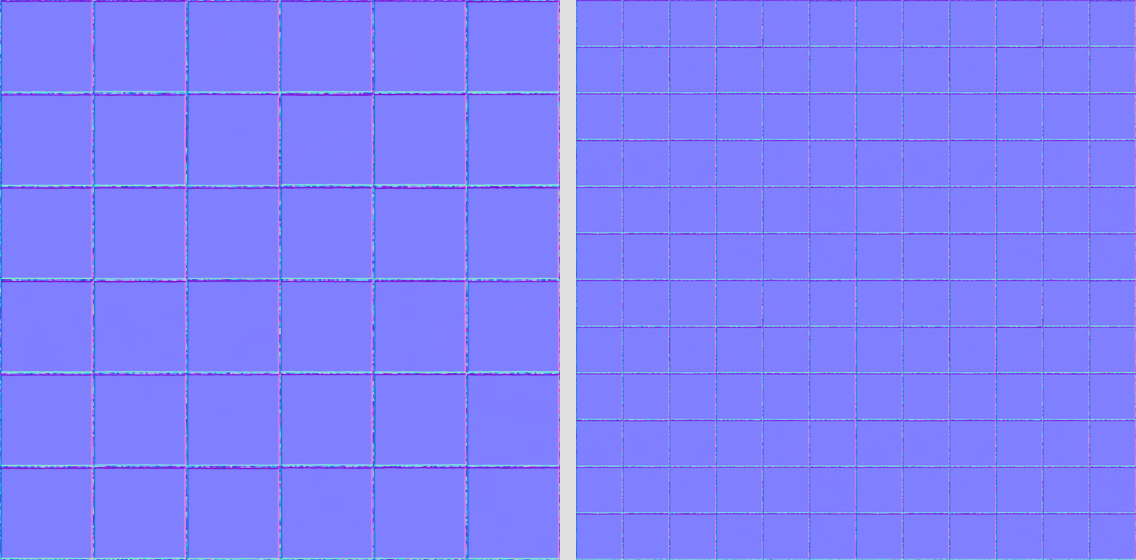
Left, the tile; right, the same tile 2 across and 2 down.
Write a WebGL 1 fragment shader that draws this texture map.

```glsl
precision highp float;
// Tangent-space normal map of a six by six grid of flat square tiles.
// Each tile side gets a steep lip and a soft shoulder with its own inset and wear;
// the thin joints between are rough grout. Slopes are summed, then normalised.

uniform vec2 u_resolution;

const float TILES = 6.0;
const float INSET = 0.009;          // joint centre to tile lip, in tile widths
const float LIP_WIDTH = 0.010;
const float SHOULDER_WIDTH = 0.007;
const float LIP_SLOPE = 1.65;
const float SHOULDER_SLOPE = 0.35;
const float GROUT_CELLS = 252.0;    // grout grains across the canvas

float hash(vec2 p) {
  vec3 q = fract(vec3(p.xyx) * 0.1031);
  q += dot(q, q.yzx + 33.33);
  return fract((q.x + q.y) * q.z);
}

// Value noise that wraps after a whole number of cells.
float wrapNoise(vec2 uv, float cells, float seed) {
  vec2 p = uv * cells;
  vec2 i = floor(p);
  vec2 f = p - i;
  f = f * f * (3.0 - 2.0 * f);
  vec2 a = mod(i, cells) + seed;
  vec2 b = mod(i + 1.0, cells) + seed;
  return mix(mix(hash(a), hash(vec2(b.x, a.y)), f.x),
             mix(hash(vec2(a.x, b.y)), hash(b), f.x), f.y);
}

vec2 signedNoise(vec2 uv, float cells, float seed) {
  return vec2(wrapNoise(uv, cells, seed), wrapNoise(uv, cells, seed + 57.0)) * 2.0 - 1.0;
}

float coverage(float d, float pixel) {
  return clamp(d / pixel + 0.5, 0.0, 1.0);
}

float band(float d, float width, float pixel) {
  return coverage(d, pixel) - coverage(d - width, pixel);
}

// Inset of one tile side: own offset, slight slant and small chips.
float sideInset(float along, vec2 tile, float side) {
  vec2 key = tile + side * vec2(17.0, 31.0);
  float offset = (hash(key + 3.0) - 0.5) * 0.007;
  float slant = (hash(key + 11.0) - 0.5) * (along - 0.5) * 0.005;
  float chips = (wrapNoise(vec2(along, 0.0), 22.0, side * 41.0 + hash(key) * 90.0) - 0.5) * 0.004;
  return INSET + offset + slant + chips;
}

// Slope of the rounded side at distance d inside its inset.
float sideSlope(float d, vec2 tile, float side, float wear, float pixel) {
  float strength = mix(0.65, 1.1, hash(tile + side * vec2(23.0, 7.0) + 5.0));
  float lip = band(d, LIP_WIDTH, pixel) * LIP_SLOPE * wear;
  float shoulder = band(d - LIP_WIDTH, SHOULDER_WIDTH, pixel) * SHOULDER_SLOPE;
  return (lip + shoulder) * strength;
}

void main() {
  vec2 uv = gl_FragCoord.xy / u_resolution;
  vec2 tile = mod(floor(uv * TILES), TILES);
  vec2 p = fract(uv * TILES);
  float pixel = TILES / min(u_resolution.x, u_resolution.y);

  // Distances inside the four sides.
  float left = p.x - sideInset(p.y, tile, 1.0);
  float right = 1.0 - p.x - sideInset(p.y, tile, 2.0);
  float bottom = p.y - sideInset(p.x, tile, 3.0);
  float top = 1.0 - p.y - sideInset(p.x, tile, 4.0);
  float insideX = coverage(left, pixel) * coverage(right, pixel);
  float insideY = coverage(bottom, pixel) * coverage(top, pixel);
  float inside = insideX * insideY;

  // Bevelled sides; green points down the canvas.
  float wear = 0.65 + 0.6 * wrapNoise(uv, 180.0, 19.0);
  vec2 slope = vec2(
    sideSlope(right, tile, 2.0, wear, pixel) - sideSlope(left, tile, 1.0, wear, pixel),
    sideSlope(bottom, tile, 3.0, wear, pixel) - sideSlope(top, tile, 4.0, wear, pixel));
  slope *= vec2(insideY, insideX);

  // Rough grout, leaning slightly to the left.
  vec2 grout = signedNoise(uv, GROUT_CELLS, 71.0) * 0.85 + vec2(-0.15, 0.04);
  slope += grout * (1.0 - inside);

  // Faint tilt and unevenness of the tile faces.
  vec2 tilt = vec2(hash(tile + 61.0), hash(tile + 83.0)) - 0.5;
  vec2 ripple = signedNoise(uv, 30.0, 131.0);
  slope += (tilt * 0.012 + ripple * 0.006) * inside;

  vec3 normal = normalize(vec3(slope, 1.0));
  gl_FragColor = vec4(normal * 0.5 + 0.5, 1.0);
}
```
